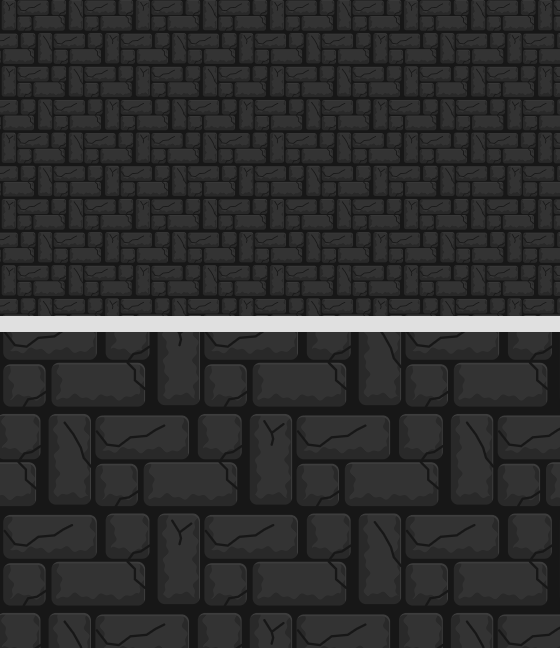
Top, the full canvas; bottom, a detail of the centre.
A WebGL 1 fragment shader for this texture:

```glsl
precision highp float;
// Dark cartoon stone wall: a repeating five-stone bond with shaded, cracked stones.
uniform vec2 u_resolution;

const float WALL_HEIGHT = 648.0;          // wall units over the canvas height
const vec2 TILE = vec2(137.5, 68.0);      // one five-stone group
const vec2 ORIGIN = vec2(3.5, 0.0);       // top left of the first group
const float ROW_SHIFT = 74.5;             // sideways offset of odd rows
const vec2 SEAM = vec2(3.0, 2.5);         // half joint, keeps seams in mortar
const float CORNER = 5.0;
const float CRACK_HALF_WIDTH = 0.8;
const float WOBBLE = 1.5;
const vec2 RIM = vec2(0.7, -1.2);         // highlight thickness, right and top
const vec3 SHADE_BAND = vec3(5.5, 6.5, 3.0); // left, bottom, right
const vec3 MORTAR = vec3(0.09);
const vec3 STONE = vec3(0.20);
const vec3 SHADE = vec3(0.16);
const vec3 HIGHLIGHT = vec3(0.24);

float pixelSize;

// Smooth coverage of a signed distance
float cover(float d) {
  return clamp(0.5 - d / pixelSize, 0.0, 1.0);
}

float roundBox(vec2 p, vec2 lo, vec2 hi) {
  vec2 q = abs(p - 0.5 * (lo + hi)) - 0.5 * (hi - lo) + CORNER;
  return length(max(q, 0.0)) + min(max(q.x, q.y), 0.0) - CORNER;
}

float segment(vec2 p, vec2 a, vec2 b) {
  vec2 ab = b - a;
  float t = clamp(dot(p - a, ab) / dot(ab, ab), 0.0, 1.0);
  return length(p - a - ab * t);
}

float crack(vec2 p, vec2 a, vec2 b, vec2 c, vec2 d) {
  return min(segment(p, a, b), min(segment(p, b, c), segment(p, c, d)));
}

// Layered sines for ragged shadow edges
float ragged(float t, float seed) {
  return sin(t * 0.31 + seed) + 0.6 * sin(t * 0.73 + seed * 2.3);
}

void layStone(inout vec3 color, vec2 p, vec2 lo, vec2 hi, float seed) {
  float body = cover(roundBox(p, lo, hi));
  float inner = cover(roundBox(p + RIM, lo, hi));
  float left = p.x - lo.x - SHADE_BAND.x - WOBBLE * ragged(p.y, seed);
  float bottom = hi.y - p.y - SHADE_BAND.y - WOBBLE * ragged(p.x, seed + 2.0);
  float right = hi.x - p.x - SHADE_BAND.z - WOBBLE * ragged(p.y, seed + 4.0);
  vec3 face = mix(STONE, SHADE, cover(min(left, min(bottom, right))));
  face = mix(face, HIGHLIGHT, max(body - inner, 0.0));
  color = mix(color, face, body);
}

// Cracks of one group; tall stones alternate between a fork and a long split
float cracks(vec2 p, float longSplit) {
  float d = crack(p, vec2(33, 12), vec2(40, 21), vec2(48, 22), vec2(56, 16));
  d = min(d, crack(p, vec2(56, 16), vec2(67, 15), vec2(73, 11), vec2(79, 8)));
  d = min(d, crack(p, vec2(117, 33), vec2(122, 38), vec2(122, 45), vec2(129, 51)));
  d = min(d, crack(p, vec2(46, 63), vec2(49, 58), vec2(55, 57), vec2(61, 53)));
  d = min(d, crack(p, vec2(118, 31), vec2(121, 27), vec2(126, 26), vec2(132, 22)));
  float fork = crack(p, vec2(10, 5), vec2(15, 13), vec2(16, 17), vec2(15, 21));
  fork = min(fork, segment(p, vec2(15, 13), vec2(23, 7)));
  float split = crack(p, vec2(11, 6), vec2(17, 14), vec2(22, 23), vec2(24, 30));
  split = min(split, segment(p, vec2(24, 30), vec2(29, 36)));
  return min(d, mix(fork, split, longSplit));
}

void main() {
  pixelSize = WALL_HEIGHT / u_resolution.y;
  vec2 wall = gl_FragCoord.xy * pixelSize;
  wall.y = WALL_HEIGHT - wall.y;

  // Repeat the group, shifting every other row
  vec2 p = wall - ORIGIN + SEAM;
  float row = floor(p.y / TILE.y);
  p.x -= ROW_SHIFT * mod(row, 2.0);
  float column = floor(p.x / TILE.x);
  p = mod(p, TILE) - SEAM;
  float variant = mod(row + column, 2.0);

  // Tall stone, upper pair, lower pair
  vec3 color = MORTAR;
  layStone(color, p, vec2(0, 0), vec2(29, 62), 0.4 + variant);
  layStone(color, p, vec2(32, 1), vec2(96, 31), 1.9);
  layStone(color, p, vec2(102, 0), vec2(132, 31), 3.1);
  layStone(color, p, vec2(32, 34), vec2(61, 63), 4.6);
  layStone(color, p, vec2(65, 33), vec2(129, 63), 5.8);

  color = mix(color, MORTAR, cover(cracks(p, variant) - CRACK_HALF_WIDTH));
  gl_FragColor = vec4(color, 1.0);
}
```
